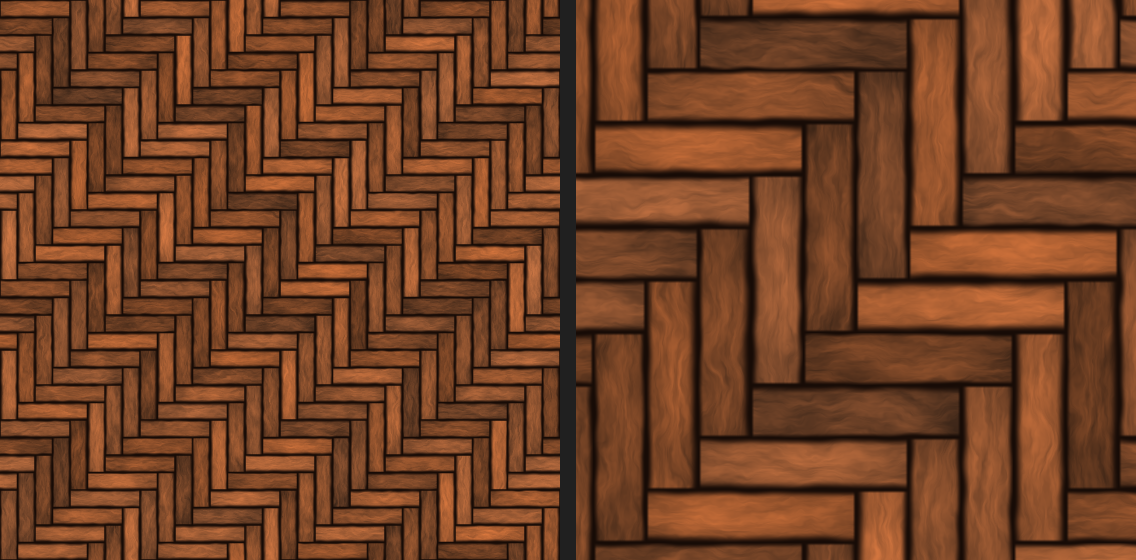
Left: the whole. Right: its middle third, enlarged.
Give the GLSL for this texture, as a Shadertoy shader.

```glsl
// Herringbone parquet of warm brown wooden planks with dark, worn grooves.

const float CELLS = 32.0;        // plank widths across the canvas
const float PLANK_LENGTH = 4.0;  // plank length in plank widths

const vec3 GROOVE = vec3(0.09, 0.045, 0.025);
const vec3 DARK_WOOD = vec3(0.30, 0.175, 0.10);
const vec3 LIGHT_WOOD = vec3(0.77, 0.42, 0.215);

float hash(vec2 p) {
    vec3 q = fract(vec3(p.xyx) * 0.1031);
    q += dot(q, q.yzx + 33.33);
    return fract((q.x + q.y) * q.z);
}

float noise(vec2 p) {
    vec2 i = floor(p);
    vec2 f = fract(p);
    f = f * f * (3.0 - 2.0 * f);
    return mix(mix(hash(i), hash(i + vec2(1.0, 0.0)), f.x),
               mix(hash(i + vec2(0.0, 1.0)), hash(i + 1.0), f.x), f.y);
}

float fbm(vec2 p) {
    float sum = 0.0;
    float weight = 0.53;
    for (int i = 0; i < 4; i++) {
        sum += weight * noise(p);
        p = p * 2.03 + 17.3;
        weight *= 0.5;
    }
    return sum;
}

// Returns position along and across the plank (xy) and the plank's id (zw).
vec4 herringbone(vec2 p) {
    vec2 cell = floor(p);
    vec2 f = p - cell;
    float k = mod(cell.x - cell.y - 1.0, 2.0 * PLANK_LENGTH);
    if (k < PLANK_LENGTH) {
        return vec4(k + f.x, f.y, mod(cell - vec2(k, 0.0), CELLS));
    }
    float down = k - PLANK_LENGTH;
    vec2 top = mod(cell + vec2(0.0, down), CELLS);
    return vec4(down + 1.0 - f.y, f.x, top + vec2(61.0, 97.0));
}

// Wood colour from the plank's tone, broad stains and fine stretched grain.
vec3 wood(vec2 p, vec2 id) {
    vec2 q = p + 50.0 * vec2(hash(id + 3.1), hash(id + 7.7));
    float warp = fbm(q * vec2(1.3, 2.0));
    float grain = fbm(vec2(q.x * 1.6, q.y * 7.0 + 4.0 * warp));
    float fibre = noise(vec2(q.x * 4.0, q.y * 24.0 + 6.0 * warp));
    float stain = noise(q * vec2(0.9, 1.2));
    float middle = 1.0 - pow(abs(2.0 * p.x / PLANK_LENGTH - 1.0), 2.0);
    float tone = 0.49 + 0.62 * (hash(id) - 0.5) + 0.55 * (grain - 0.5)
               + 0.12 * (fibre - 0.5) + 0.22 * (stain - 0.5)
               + 0.20 * (middle - 0.6);
    vec3 color = mix(DARK_WOOD, LIGHT_WOOD, clamp(tone, -0.1, 1.15));
    float gray = dot(color, vec3(0.3, 0.6, 0.1));
    return mix(color, vec3(gray), 0.12 * hash(id + 19.0));
}

// Wood visibility: soft wavering long sides and thin crisp ends.
float plankMask(vec2 p, vec2 id, float pixel) {
    float side = step(0.5, p.y);
    float wobble = noise(vec2(p.x * 2.2, side * 9.0) + id * 5.3) - 0.5;
    float depth = mix(0.09, 0.20, hash(id + side * 31.0));
    float sideDist = min(p.y, 1.0 - p.y) + 0.05 * wobble;
    float endDist = min(p.x, PLANK_LENGTH - p.x);
    float sides = smoothstep(0.0, depth + 0.5 * pixel, sideDist);
    float ends = smoothstep(0.0, 0.06 + 0.5 * pixel, endDist);
    return sides * ends;
}

void mainImage(out vec4 fragColor, in vec2 fragCoord) {
    vec2 p = fragCoord / iResolution.xy * CELLS;
    float pixel = CELLS / iResolution.y;
    vec4 plank = herringbone(p);

    // Rounded plank profile shades gently towards the long sides
    float across = 2.0 * plank.y - 1.0;
    float profile = 1.04 - 0.16 * across * across;

    vec3 color = wood(plank.xy, plank.zw) * profile;
    color = mix(GROOVE, color, plankMask(plank.xy, plank.zw, pixel));
    fragColor = vec4(color, 1.0);
}
```
